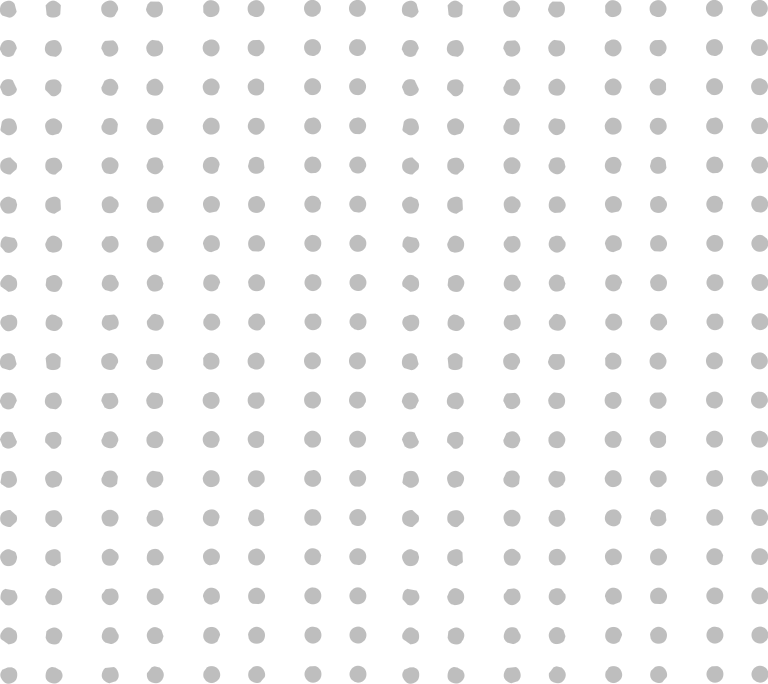
Write a WebGL 1 fragment shader that draws this pattern.

```glsl
precision highp float;
// Paired columns of slightly uneven grey dots on white.

uniform vec2 u_resolution;

// Lengths are fractions of the canvas width.
const float GROUP_PITCH = 0.5234;   // four pairs of columns
const float PAIR_PITCH = 0.1320;
const float PAIR_GAP = 0.0586;      // between the two columns of a pair
const float ROW_PITCH = 0.0510;
const float RADIUS = 0.0110;
const float CELL_MARGIN = 0.026;
const vec2 FIRST_DOT = vec2(0.0108, 0.0121);  // from the top left
const float ROWS_PER_CYCLE = 9.0;
const float ROW_DRIFT = 0.0001;
const float PAIR_RISE = 0.0004;

const vec3 PAPER = vec3(1.0);
const vec3 DOT_GREY = vec3(0.745);

float hash(vec2 p, float seed) {
  vec3 q = fract(vec3(p, seed) * vec3(0.1031, 0.1137, 0.0973));
  q += dot(q, q.yzx + 19.19);
  return fract((q.x + q.y) * q.z);
}

// Flattens one side of a shape along a randomly turned straight edge.
float trimSide(float d, vec2 q, vec2 id, float seed, float depth) {
  float angle = 6.2832 * hash(id, seed);
  float cut = depth * hash(id, seed + 3.0);
  return max(d, dot(q, vec2(cos(angle), sin(angle))) - RADIUS * (1.0 - cut));
}

// Signed distance to a dot with a gently lumpy, trimmed outline.
float unevenDot(vec2 q, vec2 id, float roughness) {
  float angle = atan(q.y, q.x);
  float lumps = sin(3.0 * angle + 6.2832 * hash(id, 1.0))
              + sin(5.0 * angle + 6.2832 * hash(id, 2.0));
  float d = length(q) - RADIUS * (1.0 + 0.015 * roughness * lumps);
  d = trimSide(d, q, id, 5.0, 0.17 * roughness);
  return trimSide(d, q, id, 11.0, 0.15 * roughness);
}

// Signed distance to the dot that owns the point p, measured from the top left.
float dotGrid(vec2 p) {
  // Horizontal position: group, pair, then side of the pair.
  float x = mod(p.x - FIRST_DOT.x + CELL_MARGIN, GROUP_PITCH) - CELL_MARGIN;
  float pair = clamp(floor((x + CELL_MARGIN) / PAIR_PITCH), 0.0, 3.0);
  x -= pair * PAIR_PITCH;
  float side = step(0.5 * PAIR_GAP, x);
  x -= side * PAIR_GAP;

  // Vertical position, with a small rise from pair to pair.
  float y = p.y - FIRST_DOT.y + pair * PAIR_RISE;
  float row = floor(y / ROW_PITCH + 0.5);
  y -= row * ROW_PITCH;
  float cycleRow = mod(row, ROWS_PER_CYCLE);
  x -= cycleRow * ROW_DRIFT;

  vec2 id = vec2(pair * 2.0 + side, cycleRow) + 1.0;
  float roughness = mix(1.0, 0.3, pair / 3.0);
  return unevenDot(vec2(x, y), id, roughness);
}

void main() {
  vec2 fromTop = vec2(gl_FragCoord.x, u_resolution.y - gl_FragCoord.y);
  float d = dotGrid(fromTop / u_resolution.x);
  float coverage = clamp(0.5 - d * u_resolution.x, 0.0, 1.0);
  gl_FragColor = vec4(mix(PAPER, DOT_GREY, coverage), 1.0);
}
```
